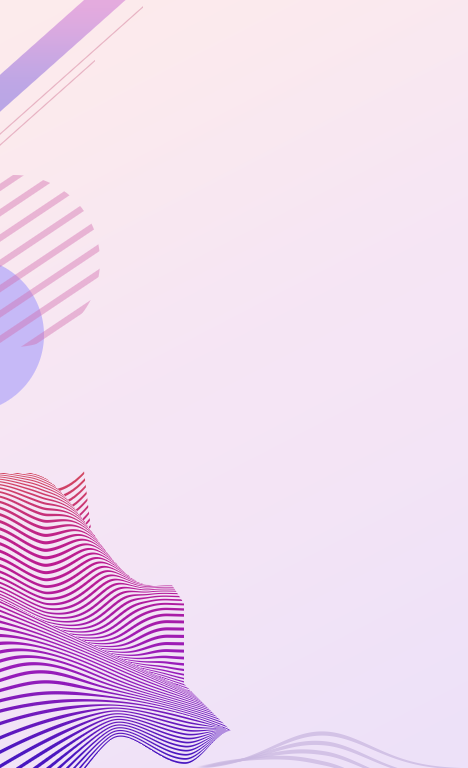
Write a Shadertoy shader that draws this background.

```glsl
// Pastel gradient with diagonal bars, a striped disc and flowing line waves.

// Design space: 768 units tall, x to the right, y downwards from the top.
float unitsPerPixel() { return 768.0 / iResolution.y; }

// Antialiased coverage of a signed distance.
float fill(float d) { return clamp(0.5 - d / unitsPerPixel(), 0.0, 1.0); }

// Lines along a phase, capped in thickness; fades to its mean when too dense.
float lines(float phase, float duty) {
    float w = max(length(vec2(dFdx(phase), dFdy(phase))), 1e-4);
    duty = min(duty, 3.3 * w / unitsPerPixel());
    float d = abs(fract(phase) - 0.5);
    float cover = clamp((duty * 0.5 - d) / w + 0.5, 0.0, 1.0);
    return mix(cover, duty, smoothstep(0.5, 1.0, w));
}

float bump(float s) { float b = sin(3.14159 * s); return b * b; }

vec3 background(vec2 p) {
    float t = 0.24 * p.x / 468.0 + 0.76 * p.y / 768.0;
    vec3 c = mix(vec3(0.99, 0.92, 0.925), vec3(0.96, 0.897, 0.96), smoothstep(0.0, 0.56, t));
    return mix(c, vec3(0.928, 0.882, 0.975), smoothstep(0.5, 1.05, t));
}

// Broad bar and two hairlines climbing to the right.
vec3 diagonals(vec3 c, vec2 p) {
    float v = (p.y + 0.89 * p.x) * 0.747;
    float bar = fill(abs(v - 69.7) - 13.8);
    vec3 barColor = mix(vec3(0.90, 0.67, 0.87), vec3(0.73, 0.65, 0.90), smoothstep(-10.0, 105.0, p.y));
    c = mix(c, barColor, bar);
    for (int i = 0; i < 2; i++) {
        float k = float(i);
        float hair = fill(abs(v - 100.2 - 8.2 * k) - 0.6) * fill(p.x - 143.0 + 48.0 * k);
        c = mix(c, vec3(0.88, 0.63, 0.71), 0.75 * hair);
    }
    return c;
}

// Solid disc overlapped by a translucent striped one.
vec3 discs(vec3 c, vec2 p) {
    c = mix(c, vec3(0.775, 0.725, 0.97), fill(length(p - vec2(-33.7, 335.0)) - 77.7));
    float v = p.y + 0.67 * p.x - 187.5;
    float stripe = fill((abs(mod(v + 12.65, 25.3) - 12.65) - 3.8) * 0.83);
    float disc = fill(length(p - vec2(14.0, 261.0)) - 86.0);
    return mix(c, vec3(0.82, 0.42, 0.68), 0.42 * stripe * disc);
}

// Folded sheet of lines: three strips between ridges plus a small horn.
vec3 sheet(vec3 c, vec2 p) {
    float x = p.x, y = p.y;
    float crest = 473.0 + 112.0 * smoothstep(30.0, 150.0, x);
    float fold = 600.0 + 0.48 * x;
    float lowFold = 716.0 - 0.28 * x + 0.0015 * x * x;
    float u = x - 112.0;
    float hem = 730.0 + 0.7 * (sqrt(u * u + 200.0) - u)
              + 34.0 * (smoothstep(110.0, 185.0, x) - smoothstep(185.0, 232.0, x));

    // Upper strip: lines dip, then sweep up; they bunch along both ridges.
    float s1 = clamp((y - crest) / (fold - crest), 0.0, 1.0);
    float sweep = 24.0 * smoothstep(-10.0, 48.0, x) - 78.0 * smoothstep(42.0, 168.0, x);
    float upper = (y - sweep) / 7.8 - 6.0 * exp(-10.0 * s1) + 4.0 * exp(-10.0 * (1.0 - s1));

    // Middle and lower strips follow their ridges.
    float s2 = clamp((y - fold) / max(lowFold - fold, 1.0), 0.0, 1.0);
    float s3 = clamp((y - lowFold) / max(hem - lowFold, 1.0), 0.0, 1.0);
    float lower = 11.0 * s2 - 4.0 * exp(-5.0 * s2) + 1.3 * sin(x / 32.0) * bump(s2) + 12.0 * s3;

    float ink = mix(lines(lower, 0.42), lines(upper, 0.42), fill(y - fold));
    float side = min(184.0 + max(0.0, y - 684.0), 172.0 + 0.65 * max(0.0, y - 585.0));
    ink *= fill(crest - y) * fill(y - hem) * fill(x - side);

    // Lines peeling upwards from behind the crest.
    float lift = max(0.0, x - 50.0) / 34.0;
    float tip = 489.0 - 18.0 * lift * lift;
    float horn = lines((y - tip) / 7.6 + 0.25, 0.36) * fill(tip - 1.0 - y) * fill(y - crest)
               * fill(x - 84.0 - 0.12 * (y - 471.0)) * fill(50.0 - x);
    ink = max(ink, horn);

    vec3 tint = mix(vec3(0.82, 0.24, 0.34), vec3(0.72, 0.06, 0.54), smoothstep(465.0, 560.0, y));
    tint = mix(tint, vec3(0.58, 0.06, 0.71), smoothstep(560.0, 665.0, y));
    tint = mix(tint, vec3(0.24, 0.04, 0.74), smoothstep(660.0, 768.0, y));
    return mix(c, tint, 0.94 * ink);
}

// Pale ribbons swelling along the lower edge.
vec3 ribbons(vec3 c, vec2 p) {
    for (int i = 0; i < 4; i++) {
        float k = float(i);
        float r = (p.x - 322.0 + 4.0 * k) / 70.0;
        float y = 733.5 + 36.0 * (1.0 - exp(-r * r)) + 9.5 * k * smoothstep(215.0, 325.0, p.x);
        float halfWidth = 0.8 + 1.3 * exp(-r * r);
        float ribbon = fill(abs(p.y - y) - halfWidth) * smoothstep(195.0, 215.0, p.x);
        c = mix(c, vec3(0.79, 0.72, 0.88), 0.75 * ribbon);
    }
    return c;
}

void mainImage(out vec4 fragColor, in vec2 fragCoord) {
    vec2 p = vec2(fragCoord.x, iResolution.y - fragCoord.y) * unitsPerPixel();
    vec3 c = background(p);
    c = diagonals(c, p);
    c = discs(c, p);
    c = ribbons(c, p);
    c = sheet(c, p);
    fragColor = vec4(c, 1.0);
}
```
